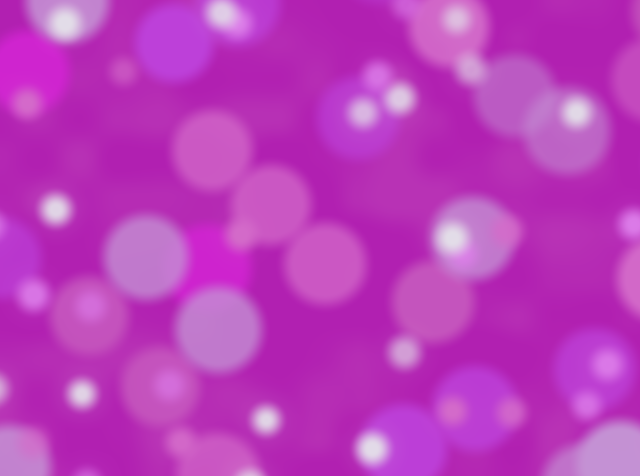
Reproduce this background procedurally as a WebGL 2 fragment shader.

```glsl
#version 300 es
precision highp float;

uniform vec2 u_resolution;
out vec4 fragColor;

const vec3 BASE = vec3(0.695, 0.125, 0.695);
const vec3 ROSE = vec3(0.77, 0.33, 0.74);
const vec3 PINK = vec3(0.83, 0.42, 0.79);
const vec3 VIOLET = vec3(0.74, 0.25, 0.85);
const vec3 LAVENDER = vec3(0.77, 0.57, 0.83);
const vec3 MAGENTA = vec3(0.82, 0.14, 0.82);
const vec3 ORCHID = vec3(0.86, 0.48, 0.91);
const vec3 PEARL = vec3(0.89, 0.87, 0.91);

// Integer hash: three random values per cell and seed
vec3 hash3(ivec2 cell, int seed) {
    uvec3 v = uvec3(ivec3(cell, seed)) * 1664525u + 1013904223u;
    v += v.yzx * v.zxy;
    v ^= v >> 16u;
    v += v.yzx * v.zxy;
    return vec3(v >> 8u) / 16777216.0;
}

float valueNoise(vec2 p, int seed) {
    ivec2 cell = ivec2(floor(p));
    vec2 f = fract(p);
    f = f * f * (3.0 - 2.0 * f);
    float low = mix(hash3(cell, seed).x, hash3(cell + ivec2(1, 0), seed).x, f.x);
    float high = mix(hash3(cell + ivec2(0, 1), seed).x, hash3(cell + ivec2(1, 1), seed).x, f.x);
    return mix(low, high, f.y);
}

vec3 discColor(float pick) {
    if (pick < 0.22) return ROSE;
    if (pick < 0.46) return PINK;
    if (pick < 0.66) return VIOLET;
    if (pick < 0.95) return LAVENDER;
    return MAGENTA;
}

vec3 sparkColor(float pick) {
    if (pick < 0.55) return PEARL;
    if (pick < 0.78) return ORCHID;
    return pick < 0.90 ? PINK : VIOLET;
}

float softDisc(vec2 offset, float radius, float blur) {
    return 1.0 - smoothstep(radius - blur, radius + blur, length(offset));
}

// Large translucent discs, one possible per jittered cell
vec3 addDiscs(vec3 color, vec2 p, float size, float density, int seed) {
    ivec2 home = ivec2(floor(p / size));
    for (int y = -1; y <= 1; y++) {
        for (int x = -1; x <= 1; x++) {
            ivec2 cell = home + ivec2(x, y);
            vec3 place = hash3(cell, seed);
            vec3 look = hash3(cell, seed + 1);
            if (place.z > density) continue;
            vec2 offset = p - (vec2(cell) + place.xy) * size;
            float radius = mix(0.081, 0.091, look.y);
            float alpha = mix(0.50, 1.0, look.z);
            color = mix(color, discColor(look.x), alpha * softDisc(offset, radius, 0.021));
        }
    }
    return color;
}

// Small bright lights with a faint halo
vec3 addSparks(vec3 color, vec2 p, float size, float density, int seed) {
    ivec2 home = ivec2(floor(p / size));
    for (int y = -1; y <= 1; y++) {
        for (int x = -1; x <= 1; x++) {
            ivec2 cell = home + ivec2(x, y);
            vec3 place = hash3(cell, seed);
            vec3 look = hash3(cell, seed + 1);
            if (place.z > density) continue;
            vec2 offset = p - (vec2(cell) + place.xy) * size;
            float radius = mix(0.026, 0.032, look.y);
            float glow = 0.88 * softDisc(offset, radius, 0.021) + 0.12 * softDisc(offset, 0.045, 0.04);
            color = mix(color, sparkColor(look.x), mix(0.5, 1.0, sqrt(look.z)) * glow);
        }
    }
    return color;
}

void main() {
    vec2 p = gl_FragCoord.xy / u_resolution.y;

    // Uneven magenta ground
    float haze = 0.5 * valueNoise(p * 5.0, 3) + 0.5 * valueNoise(p * 12.0, 4);
    vec3 color = mix(BASE, ROSE, 0.35 * smoothstep(0.4, 0.9, haze));

    color = addDiscs(color, p, 0.22, 0.74, 11);
    color = addSparks(color, p, 0.16, 0.56, 37);
    fragColor = vec4(color, 1.0);
}
```
